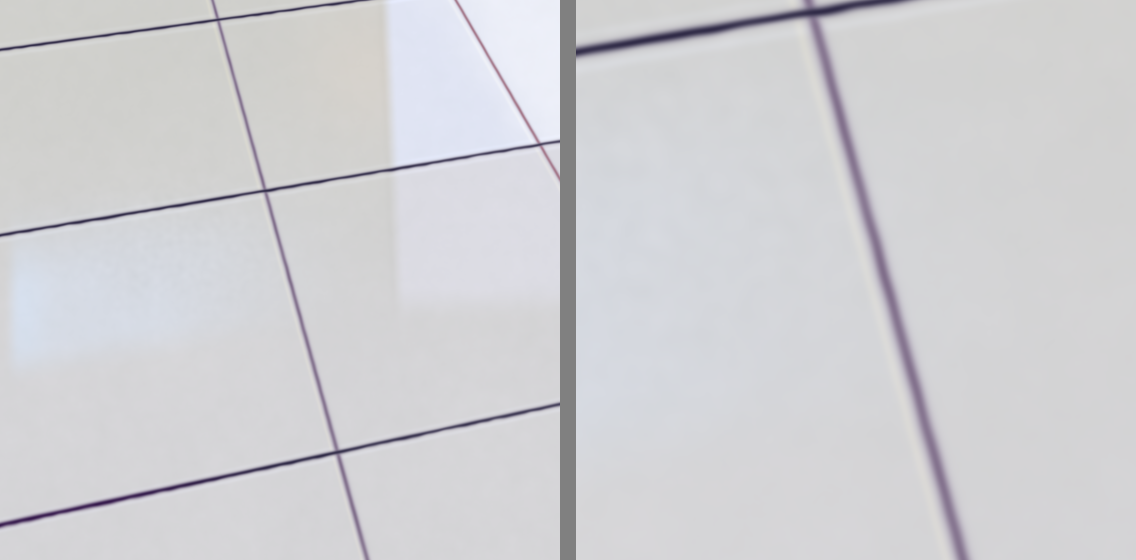
Left, the full canvas; right, a detail of the centre.
Give the GLSL for this texture, as a Shadertoy shader.

```glsl
#define ROW_WIDTH 0.0074
#define COLUMN_WIDTH 0.0090
#define LINE_BLUR 0.0015
#define LINE_WOBBLE 0.0012
#define MOTTLE 0.016
#define GLARE 0.95
#define SKY_GLARE vec3(0.880, 0.898, 0.960)
#define SOFT_GLARE vec3(0.838, 0.860, 0.900)
#define ROW_INK vec3(0.19, 0.17, 0.28)
#define COLUMN_INK vec3(0.50, 0.43, 0.54)
#define FAR_COLUMN_INK vec3(0.64, 0.46, 0.53)
#define SKIRT_INK vec3(0.74, 0.71, 0.78)

vec2 hashGradient(vec2 cell) {
    vec3 q = fract(cell.xyx * vec3(0.1031, 0.1030, 0.0973));
    q += dot(q, q.yzx + 33.33);
    return 2.0 * fract((q.xx + q.yz) * q.zy) - 1.0;
}

float gradientNoise(vec2 p) {
    vec2 i = floor(p), f = fract(p);
    vec2 s = f * f * f * (f * (f * 6.0 - 15.0) + 10.0);
    vec2 e = vec2(0.0, 1.0);
    float low = mix(dot(hashGradient(i), f),
                    dot(hashGradient(i + e.yx), f - e.yx), s.x);
    float high = mix(dot(hashGradient(i + e), f - e),
                     dot(hashGradient(i + 1.0), f - 1.0), s.x);
    return mix(low, high, s.y);
}

float fractalNoise(vec2 p) {
    float sum = 0.0, amplitude = 0.6;
    for (int i = 0; i < 4; i++) {
        sum += amplitude * gradientNoise(p);
        p = mat2(1.6, 1.2, -1.2, 1.6) * p + 7.3;
        amplitude *= 0.55;
    }
    return sum;
}

// Depth factor of the floor plane: shrinks toward the horizon
float floorDepth(vec2 p) {
    return 0.6804 - 0.0008 * p.x - 0.281 * p.y;
}

// Tile coordinates: joints lie on whole numbers
vec2 floorCoords(vec2 p) {
    return vec2(0.918 * (p.x + 0.2765 * p.y - 0.656),
                p.y - 0.216 * p.x - 0.0622) / floorDepth(p);
}

// Signed canvas distance to the nearest whole value of a coordinate
float jointDistance(float c, float pixel) {
    float slope = length(vec2(dFdx(c), dFdy(c))) / pixel;
    return (c - round(c)) / max(slope, 1e-4);
}

// Soft bell across a line
float bell(float d, float width) {
    float t = d / width;
    return exp(-t * t);
}

float stroke(float d, float halfWidth, float blur) {
    return bell(d, length(vec2(halfWidth * 0.75, blur)));
}

// Glazed surface with reflected windows
vec3 glaze(vec2 p) {
    float cloud = fractalNoise(p * 4.0);
    float grain = fractalNoise(p * 30.0 + 3.0);
    vec3 color = mix(vec3(0.835, 0.833, 0.843), vec3(0.814, 0.814, 0.800), smoothstep(0.25, 0.95, p.y));
    color += vec3(0.022, 0.006, -0.004) * bell(length(p - vec2(0.66, 0.88)), 0.12);

    // Left window, fading to the right, with a speckled sheen
    float left = smoothstep(0.005, 0.035, p.x) * (1.0 - smoothstep(0.15, 0.68, p.x));
    left *= smoothstep(0.30, 0.38, p.y - 0.17 * p.x) * (1.0 - smoothstep(0.48, 0.66, p.y - 0.1 * p.x));
    color = mix(color, SOFT_GLARE, GLARE * left * (0.9 + 0.5 * cloud));
    vec2 spot = (p - vec2(0.045, 0.44)) / vec2(0.035, 0.12);
    color += vec3(0.0, 0.015, 0.03) * left * exp(-dot(spot, spot));
    float sheen = bell(length((p - vec2(0.3, 0.55)) / vec2(1.6, 1.0)), 0.13);
    color += 0.02 * sheen * gradientNoise(p * 70.0);

    // Right window, brighter on the far tile
    float edge = 0.731 - 0.045 * p.y;
    float right = smoothstep(edge - 0.008, edge + 0.016, p.x);
    float far = smoothstep(0.98, 1.02, floorCoords(p).y);
    float base = smoothstep(0.42, 0.49, p.y - 0.03 * (p.x - 0.7));
    vec3 sky = mix(vec3(0.862, 0.862, 0.892), SKY_GLARE, far);
    float white = far * smoothstep(0.0, 0.2, p.x - 0.74 + 0.6 * (p.y - 0.95) + 0.12 * cloud);
    sky = mix(sky, vec3(0.930, 0.940, 0.978), white);
    color = mix(color, sky, GLARE * right * base);
    color -= 0.008 * bell(p.x - edge + 0.008, 0.006) * base;

    return color + MOTTLE * (cloud + grain * vec3(0.9, 0.7, 1.0));
}

void mainImage(out vec4 fragColor, in vec2 fragCoord) {
    vec2 p = fragCoord / iResolution.xy;
    float pixel = 1.0 / iResolution.y;
    float depth = floorDepth(p);
    float blur = max(LINE_BLUR, 0.7 * pixel);
    vec2 tile = floorCoords(p);
    float wear = gradientNoise(tile * 9.0 + 4.0);
    float ripple = gradientNoise(p * 45.0 + 9.0);
    float column = jointDistance(tile.x, pixel) + 0.5 * LINE_WOBBLE * ripple;
    float row = jointDistance(tile.y, pixel) + LINE_WOBBLE * ripple;
    vec3 color = glaze(p);

    // Faint pale fringes beside the joints
    color += vec3(0.032, 0.027, 0.006) * bell(column + 0.0095, 0.003);
    color += vec3(0.022, 0.025, 0.034) * (bell(row + 0.0100, 0.0035) + 0.6 * bell(row - 0.0095, 0.003));

    // Soft purple columns, redder and finer to the right
    float farColumn = step(0.5, tile.x);
    float columnWidth = COLUMN_WIDTH * depth * mix(1.0, 0.75, farColumn);
    vec3 columnInk = mix(COLUMN_INK, FAR_COLUMN_INK, farColumn);
    color = mix(color, SKIRT_INK, 0.6 * stroke(column, columnWidth * 1.5, blur));
    color = mix(color, columnInk, stroke(column, columnWidth * 0.9, blur) * (0.92 + 0.2 * wear));

    // Dark rows, heavier and violet at the near left, paler to the right
    float heavy = (1.0 - smoothstep(0.15, 0.55, p.x)) * (1.0 - step(0.5, tile.y));
    float rowWidth = ROW_WIDTH * depth * (1.0 + 0.3 * heavy + 0.25 * wear + 0.25 * ripple);
    vec3 rowInk = ROW_INK + vec3(0.02, -0.07, 0.02) * heavy;
    float rowCover = mix(0.97, 0.84, smoothstep(0.4, 1.0, p.x)) + 0.15 * wear + 0.15 * ripple;
    color = mix(color, SKIRT_INK, 0.5 * stroke(row, rowWidth * 1.5, blur));
    color = mix(color, rowInk, stroke(row, rowWidth * 0.9, blur) * clamp(rowCover, 0.0, 1.0));

    fragColor = vec4(clamp(color, 0.0, 1.0), 1.0);
}
```
